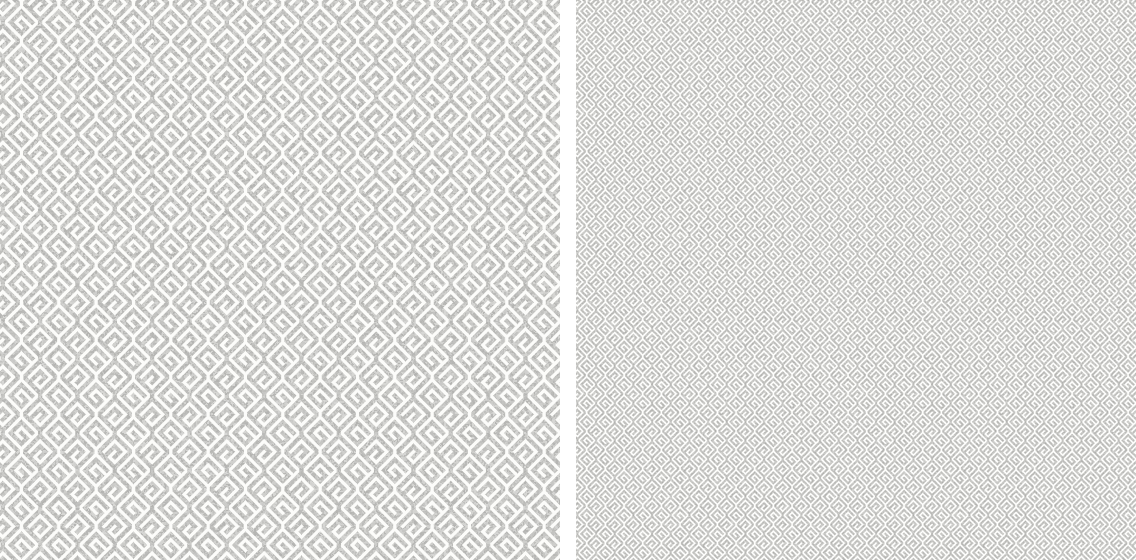
Left: one tile. Right: repeated 2 by 2.
A Shadertoy shader for this pattern:

```glsl
vec3 hash3(vec2 p) {
    vec3 q = fract(p.xyx * vec3(0.1031, 0.1030, 0.0973));
    q += dot(q, q.yxz + 33.33);
    return fract((q.xxy + q.yzz) * q.zyx);
}

// Tone of the nearest scattered point, on a grid that wraps at the canvas edge
float cellularGrain(vec2 uv, vec2 count) {
    vec2 p = uv * count, cell = floor(p);
    float nearest = 9.0, tone = 0.5;
    for (int j = -1; j <= 1; j++) {
        for (int i = -1; i <= 1; i++) {
            vec2 corner = cell + vec2(i, j);
            vec3 h = hash3(mod(corner, count));
            float d = length(corner + h.xy - p);
            if (d < nearest) {
                nearest = d;
                tone = h.z;
            }
        }
    }
    return tone;
}

float boxDistance(vec2 p, vec2 center, vec2 halfSize) {
    vec2 d = abs(p - center) - halfSize;
    return max(d.x, d.y);
}

// Key spiral standing on its corner, five strips wide: four sides and an inner arm
float keySpiral(vec2 p) {
    vec2 q = vec2(p.x + p.y, p.y - p.x) * 0.7071;
    float d = boxDistance(q, vec2(0.0, 2.0), vec2(2.5, 0.5));
    d = min(d, boxDistance(q, vec2(2.0, 0.0), vec2(0.5, 2.5)));
    d = min(d, boxDistance(q, vec2(0.0, -2.0), vec2(2.5, 0.5)));
    d = min(d, boxDistance(q, vec2(-2.0, -1.0), vec2(0.5, 1.5)));
    return min(d, boxDistance(q, vec2(-1.0, 0.0), vec2(1.5, 0.5)));
}

// Upright chain of clipped diamonds joined by necks one strip wide
float diamondChain(vec2 p, float halfPeriod) {
    vec2 a = abs(p);
    float diamond = (a.x + a.y - halfPeriod) * 0.7071;
    return max(a.x - halfPeriod + 0.5, min(diamond, a.x - 0.5));
}

void mainImage(out vec4 fragColor, in vec2 fragCoord) {
    vec2 uv = fragCoord / iResolution.xy;
    vec2 p = uv * 15.0 - vec2(0.575, 0.4);

    // Two interleaved lattices, measured in strip widths
    float strip = 0.101;
    vec2 even = (fract(p + 0.5) - 0.5) / strip;
    vec2 odd = (fract(p) - 0.5) / strip;

    // Gray spirals on light chains, light spirals on gray chains
    float graySpiral = keySpiral(vec2(-even.x, even.y));
    float lightSpiral = keySpiral(odd);
    float d = min(graySpiral, max(-lightSpiral, diamondChain(odd, 0.5 / strip))) - 0.07;

    float soft = max(0.16, 10.0 / (strip * min(iResolution.x, iResolution.y)));
    float ink = 1.0 - smoothstep(-soft, soft, d);

    // Woven grain in the gray
    float grain = cellularGrain(uv, vec2(300.0)) - 0.5;
    vec3 gray = vec3(0.775, 0.775, 0.765) + 0.14 * grain;
    vec3 white = vec3(0.99, 0.99, 0.98);
    fragColor = vec4(mix(white, gray, ink), 1.0);
}
```
